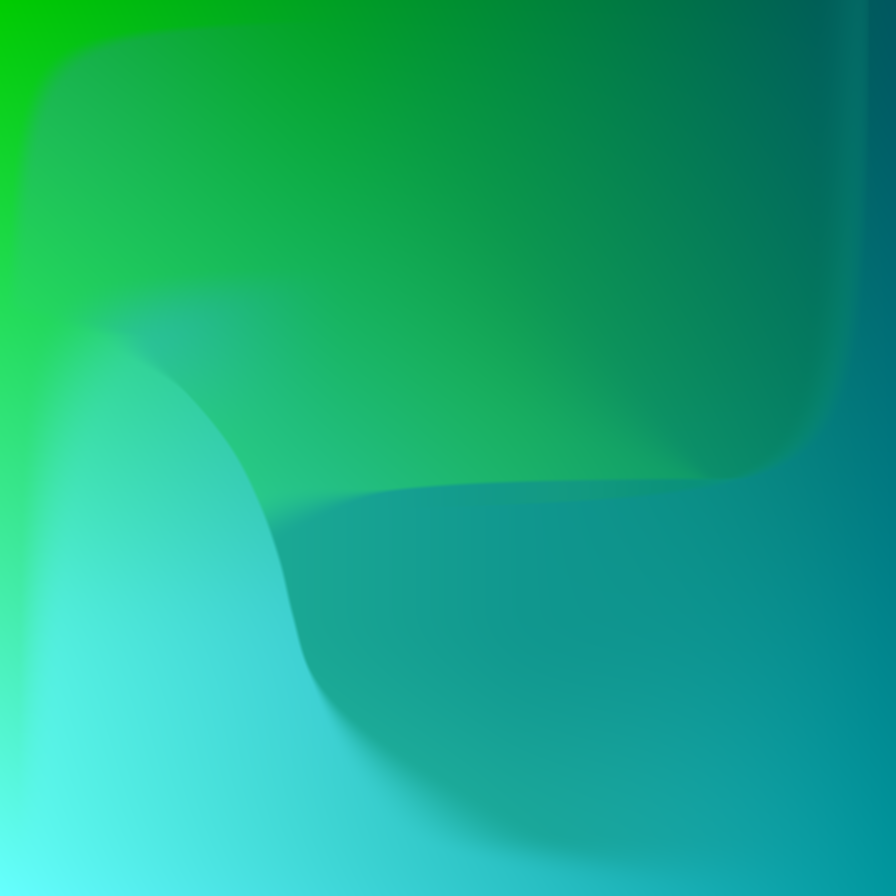
Write a Shadertoy shader that draws this background.

```glsl
// Signed depth inside a smoothly rounded corner; q runs inward from its asymptotes
float cornerDepth(vec2 q, float radius) {
    q = max(q, 0.0);
    return sqrt(q.x * q.y) - radius;
}

float softEdge(float depth, float width) {
    return smoothstep(-width, width, depth);
}

// Horizontal place of the long S-shaped ridge at a height measured from the top
float ridgeX(float y) {
    float knots[11] = float[11](0.138, 0.207, 0.258, 0.290, 0.312, 0.327,
                                0.346, 0.387, 0.452, 0.547, 0.730);
    float t = clamp((y - 0.375) * 16.0, 0.0, 9.999);
    int i = int(t);
    float f = fract(t);
    float a = knots[max(i - 1, 0)], b = knots[i];
    float c = knots[i + 1], d = knots[min(i + 2, 10)];
    float curve = b + 0.5 * f * (c - a + f * (2.0 * a - 5.0 * b + 4.0 * c - d
                + f * (3.0 * (b - c) + d - a)));
    return curve - 4.0 * max(0.375 - y, 0.0);
}

vec3 backdrop(vec2 p) {
    vec3 top = mix(vec3(0.0, 0.80, 0.0), vec3(0.0, 0.33, 0.37), p.x);
    vec3 bottom = mix(vec3(0.40, 1.0, 1.0), vec3(0.0, 0.59, 0.62), p.x);
    return mix(top, bottom, p.y);
}

// Green sheet with a cool upper left corner and a lit fold near its tip
vec3 sheetColor(vec2 p, vec3 base) {
    float cool = (1.0 - smoothstep(0.03, 0.40, p.x)) * (1.0 - smoothstep(0.05, 0.42, p.y));
    float inside = cornerDepth(p - vec2(0.0026, 0.013), 0.063);
    cool *= softEdge(inside, 0.007 + 0.06 * p.y);
    vec3 color = base + cool * vec3(0.07, -0.075, 0.21);

    float right = smoothstep(0.30, 0.60, p.x);
    color.b -= 0.09 * right * smoothstep(0.0, 0.45, p.y);
    vec2 fromTip = p - vec2(0.788, 0.534);
    float lit = softEdge(dot(fromTip, vec2(-0.565, 0.825)), 0.008 + 0.35 * length(fromTip));
    return color + lit * right * vec3(0.015, 0.045, -0.01);
}

vec3 tealColor(vec2 p, vec3 base) {
    vec3 teal = mix(vec3(0.15, 0.74, 0.61), vec3(0.0, 0.485, 0.52), p.x);
    teal += vec3(0.04, 0.065, 0.045) * smoothstep(0.68, 0.95, p.y);
    float fade = (1.0 - smoothstep(0.55, 0.97, p.x)) * (1.0 - smoothstep(0.93, 1.0, p.y));
    return mix(base, teal, fade);
}

void mainImage(out vec4 fragColor, in vec2 fragCoord) {
    vec2 p = fragCoord / iResolution.xy;
    p.y = 1.0 - p.y;
    vec3 base = backdrop(p);

    // Pale slope on the left with a rounded crest
    float crest = softEdge(cornerDepth(p - vec2(0.02, 0.29), 0.084), 0.02 + 0.06 * p.y);
    vec3 slope = base + crest * (1.0 - smoothstep(0.65, 1.0, p.y)) * vec3(0.06, 0.02, 0.18);

    // Sheet above the crease, tinted behind the crest
    vec3 sheet = sheetColor(p, base);
    float crestTint = crest * (1.0 - smoothstep(0.13, 0.40, p.x))
                    * (1.0 - smoothstep(0.36, 0.54, p.y));
    sheet += crestTint * vec3(0.04, -0.045, 0.21);

    // Teal hollow with the sheet's thin underside
    vec3 hollow = tealColor(p, base);
    float rim = softEdge(cornerDepth(vec2(0.97, 0.58) - p, 0.0825),
                         0.005 + 0.20 * max(0.535 - p.y, 0.0));
    vec3 underside = mix(vec3(0.08, 0.61, 0.50), vec3(0.04, 0.57, 0.48),
                         smoothstep(0.60, 0.78, p.x));
    hollow = mix(hollow, underside, rim * smoothstep(0.42, 0.72, p.x));

    // Crease and ridge, soft where they run out
    float creaseY = 0.534 + 0.045 * exp(-9.0 * (p.x - 0.30));
    float creaseWidth = 0.003 + 0.03 * (1.0 - smoothstep(0.28, 0.44, p.x));
    float above = softEdge(creaseY - p.y, creaseWidth);
    above *= mix(1.0, rim, smoothstep(0.70, 0.80, p.x));
    vec3 color = mix(hollow, sheet, above);

    float ridgeWidth = 0.003 + 0.10 * smoothstep(0.74, 1.0, p.y)
                     + 0.035 * (1.0 - smoothstep(0.36, 0.44, p.y));
    float beyond = softEdge(p.x - ridgeX(p.y), ridgeWidth);
    fragColor = vec4(clamp(mix(slope, color, beyond), 0.0, 1.0), 1.0);
}
```
